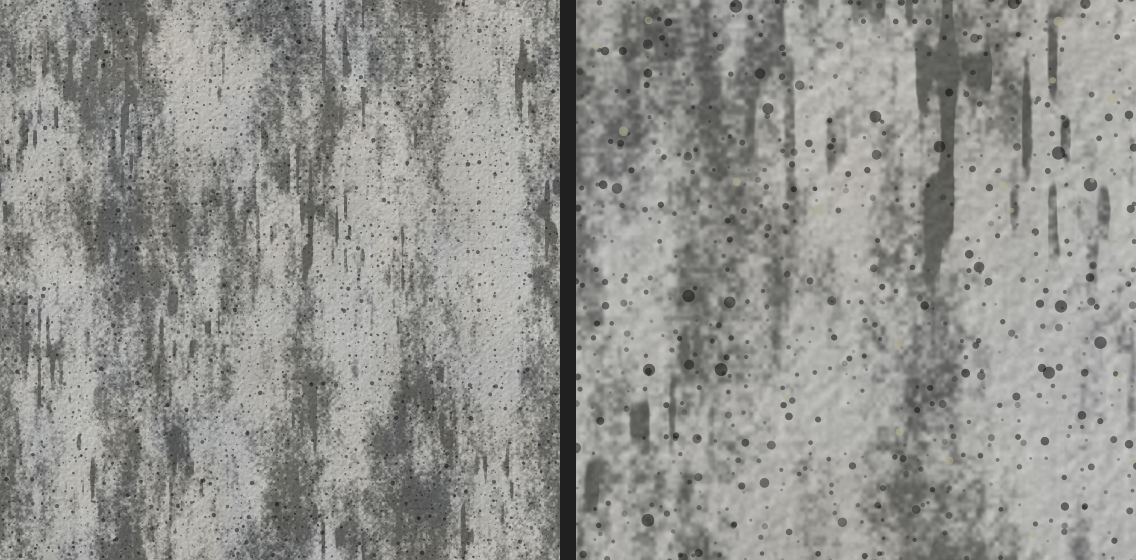
Left: the whole. Right: its middle third, enlarged.
Write a WebGL 2 fragment shader that draws this texture.

```glsl
#version 300 es
precision highp float;
// Weathered concrete: pale and dark vertical bands that break up into grainy
// patches, with short run-off streaks, fine relief and scattered pores.
// Every layer is wrapping value noise or a wrapping cell grid, so it tiles.

#define DARK_TONE vec3(0.372, 0.374, 0.364)
#define PALE_TONE vec3(0.705, 0.703, 0.688)
#define BAND_COUNT 4.0
#define BAND_STRENGTH 0.13
#define WEAR_BIAS 0.06
#define WEAR_SOFTNESS 0.33
#define GRAIN_STRENGTH 0.62
#define STREAK_STRENGTH 0.55
#define RELIEF_STRENGTH 0.13
#define PORE_DENSITY 0.34

uniform vec2 u_resolution;
out vec4 fragColor;

const float TAU = 6.2831853;

float hash(vec2 p, float seed) {
    return fract(sin(dot(p, vec2(127.1, 311.7)) + seed * 17.3) * 43758.5453);
}

// Value noise over the unit square, repeating after a whole number of cells.
float noise(vec2 uv, vec2 cells, float seed) {
    vec2 p = uv * cells;
    vec2 i = floor(p);
    vec2 f = p - i;
    f = f * f * (3.0 - 2.0 * f);
    vec2 lo = mod(i, cells);
    vec2 hi = mod(i + 1.0, cells);
    float bottom = mix(hash(lo, seed), hash(vec2(hi.x, lo.y), seed), f.x);
    float top = mix(hash(vec2(lo.x, hi.y), seed), hash(hi, seed), f.x);
    return mix(bottom, top, f.y);
}

// Octaves of noise centred on zero.
float fractal(vec2 uv, vec2 cells, float seed) {
    float sum = 0.0;
    float weight = 0.5;
    for (int i = 0; i < 4; i++) {
        sum += weight * (noise(uv, cells, seed + float(i)) - 0.5);
        cells *= 2.0;
        weight *= 0.6;
    }
    return sum;
}

// Round spots in a wrapping grid: x is coverage, y is a random value per spot.
vec2 spots(vec2 uv, float cells, float density, float seed) {
    vec2 p = uv * cells;
    vec2 id = mod(floor(p), cells);
    vec2 centre = 0.25 + 0.5 * vec2(hash(id, seed), hash(id, seed + 1.0));
    float kind = hash(id, seed + 2.0);
    float radius = mix(0.08, 0.19, kind * kind);
    float blur = cells / u_resolution.y;
    float dist = length(fract(p) - centre);
    float cover = 1.0 - smoothstep(radius - blur * 0.6, radius + blur * 0.6, dist);
    return vec2(cover * step(hash(id, seed + 3.0), density), kind);
}

void main() {
    vec2 uv = gl_FragCoord.xy / u_resolution;

    // Ragged sideways shift for the larger shapes
    vec2 warped = uv;
    warped.x += 0.022 * fractal(uv, vec2(12.0, 10.0), 1.0);
    warped.x += 0.010 * (noise(uv, vec2(70.0, 60.0), 6.0) - 0.5);

    // Broad bands and the patches that break them
    float wear = -BAND_STRENGTH * cos(TAU * BAND_COUNT * warped.x);
    wear += 0.50 * (noise(warped, vec2(9.0, 2.0), 10.0) - 0.5);
    wear += 0.42 * (noise(warped, vec2(19.0, 4.0), 11.0) - 0.5);
    wear += 0.95 * fractal(warped, vec2(22.0, 10.0), 12.0);

    // Fine run-off streaks, gathered in some regions
    float region = smoothstep(0.35, 0.7, noise(warped, vec2(13.0, 7.0), 20.0));
    float streak = smoothstep(0.58, 0.85, noise(uv, vec2(128.0, 24.0), 21.0));
    wear += 0.30 * (noise(uv, vec2(90.0, 18.0), 22.0) - 0.5);
    wear -= STREAK_STRENGTH * streak * region;

    // Grain dissolves the edges between pale and dark
    float grain = 0.55 * noise(uv, vec2(190.0, 170.0), 30.0)
                + 0.45 * noise(uv, vec2(370.0, 350.0), 31.0) - 0.5;
    wear += GRAIN_STRENGTH * grain + WEAR_BIAS;

    float pale = smoothstep(-WEAR_SOFTNESS, WEAR_SOFTNESS, wear);
    vec3 colour = mix(DARK_TONE, PALE_TONE, pale);

    // Slow drift of tone and warmth
    colour += 0.11 * fractal(uv, vec2(10.0, 6.0), 40.0);
    colour += vec3(0.022, 0.008, -0.020) * (noise(uv, vec2(14.0, 9.0), 45.0) - 0.5);

    // Fine relief lit from the upper left
    vec2 toLight = vec2(-0.0022, 0.0022);
    vec2 bumps = vec2(210.0, 200.0);
    float slope = noise(uv, bumps, 50.0) - noise(uv + toLight, bumps, 50.0);
    colour += RELIEF_STRENGTH * slope * mix(0.45, 0.75, pale);
    colour += 0.05 * (noise(uv, vec2(440.0, 430.0), 51.0) - 0.5);

    // Dark pores at three sizes, then sparse straw-coloured grains
    for (int i = 0; i < 3; i++) {
        float level = float(i);
        vec2 pore = spots(uv, 46.0 + 27.0 * level, PORE_DENSITY, 60.0 + 5.0 * level);
        colour *= 1.0 - pore.x * mix(0.18, 0.50, pore.y);
    }
    vec2 straw = spots(uv, 62.0, 0.07, 80.0);
    colour = mix(colour, vec3(0.70, 0.69, 0.57), 0.6 * straw.x);

    fragColor = vec4(clamp(colour, 0.0, 1.0), 1.0);
}
```
